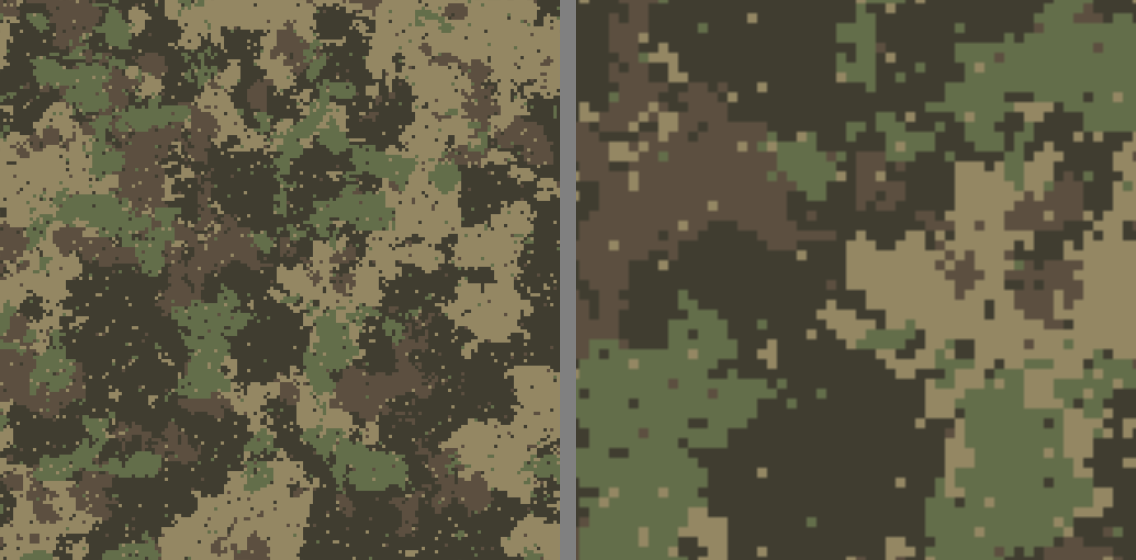
Left, the full canvas; right, a detail of the centre.
Reproduce this pattern procedurally as a three.js fragment shader.

```glsl
// Digital woodland camouflage: ragged square-cell patches in four colours with stray specks.

#define CELLS 170.0        // square cells across the canvas
#define EDGE 0.33          // width of the soft cell border, in cells
#define STRETCH 1.12       // sideways stretch of the patches
#define BASE_SIZE 20.0     // largest dark and tan patches, in cells
#define PATCH_SIZE 15.0    // largest brown and green patches, in cells
#define GAIN 0.65          // weight of each finer octave
#define DARK_LEVEL 0.03    // thresholds in standard deviations of the noise
#define BROWN_LEVEL 0.96
#define GREEN_LEVEL 1.13
#define SPECK_RATE 0.055   // share of cells recoloured at random

const vec3 DARK  = vec3(0.25, 0.24, 0.19);
const vec3 TAN   = vec3(0.58, 0.53, 0.39);
const vec3 BROWN = vec3(0.36, 0.31, 0.25);
const vec3 GREEN = vec3(0.39, 0.43, 0.29);

varying vec2 vUv;

float hash(vec2 p) {
  vec3 q = fract(vec3(p.xyx) * 0.1031);
  q += dot(q, q.yzx + 33.33);
  return fract((q.x + q.y) * q.z);
}

float valueNoise(vec2 p) {
  vec2 i = floor(p);
  vec2 f = fract(p);
  f = f * f * (3.0 - 2.0 * f);
  float low  = mix(hash(i), hash(i + vec2(1.0, 0.0)), f.x);
  float high = mix(hash(i + vec2(0.0, 1.0)), hash(i + vec2(1.0, 1.0)), f.x);
  return mix(low, high, f.y);
}

// Fractal noise scaled to about zero mean and unit deviation
float patches(vec2 cell, float size, float seed) {
  vec2 p = cell / (size * vec2(STRETCH, 1.0)) + seed;
  float sum = 0.0;
  float weight = 1.0;
  for (int octave = 0; octave < 5; octave++) {
    sum += weight * (valueNoise(p) - 0.5);
    p = p * 2.0 + vec2(17.37, 41.71);
    weight *= GAIN;
  }
  return sum * 3.57;
}

// Random colour for a single stray cell
vec3 speckColour(float pick) {
  if (pick < 0.36) return DARK;
  if (pick < 0.70) return TAN;
  return pick < 0.85 ? BROWN : GREEN;
}

// Flat colour of one cell: specks over green over brown over the base
vec3 cellColour(vec2 cell) {
  if (hash(cell + 311.0) < SPECK_RATE) return speckColour(hash(cell + 577.0));
  if (patches(cell, PATCH_SIZE, 63.2) > GREEN_LEVEL) return GREEN;
  if (patches(cell, PATCH_SIZE, 129.6) > BROWN_LEVEL) return BROWN;
  return patches(cell, BASE_SIZE, 23.4) < DARK_LEVEL ? DARK : TAN;
}

void main() {
  // Blend neighbouring cells only in a thin band along their borders
  vec2 grid = vUv * CELLS - 0.5;
  vec2 cell = floor(grid);
  vec2 blend = clamp((fract(grid) - 0.5) / EDGE + 0.5, 0.0, 1.0);

  vec3 bottom = mix(cellColour(cell), cellColour(cell + vec2(1.0, 0.0)), blend.x);
  vec3 top = mix(cellColour(cell + vec2(0.0, 1.0)), cellColour(cell + vec2(1.0, 1.0)), blend.x);
  gl_FragColor = vec4(mix(bottom, top, blend.y), 1.0);
}
```
